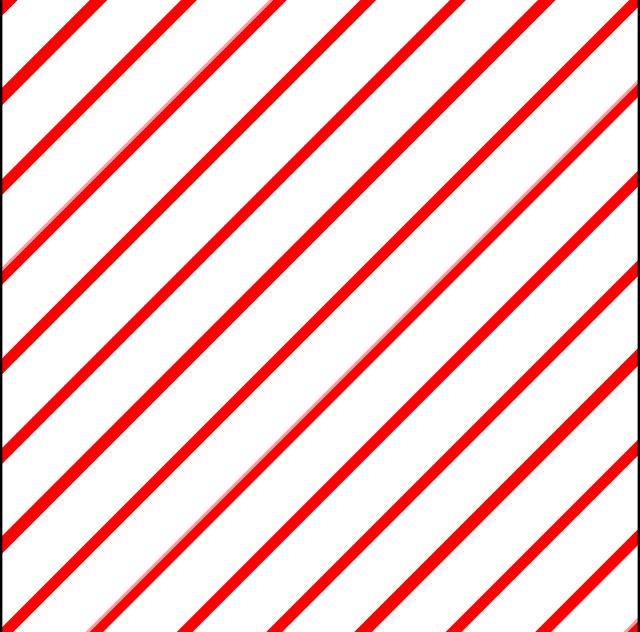
Reproduce this pattern procedurally as a Shadertoy shader.

```glsl
// Thin red diagonal stripes on white, some wider or pale-edged, with black side borders.
#define PERIOD 0.14008      // stripe spacing along x, in canvas widths
#define FIRST_END 0.0277    // lower right edge of the first stripe
#define STRIPE_WIDTH 0.0249
#define WIDE_EXTRA 0.0026   // added to the wide stripes
#define FRINGE_WIDTH 0.0066 // pale band on the upper left edge
#define FRINGE_INSET 0.0042 // solid width lost where there is a fringe
#define BEAT 5.4            // stripes per cycle of the width variation
#define BORDER 0.0037
#define RED vec3(1.0, 0.0, 0.0)
#define PINK vec3(1.0, 0.61, 0.61)

// Coverage of the interval from lo to hi, smoothed over one pixel footprint
float band(float x, float lo, float hi, float soft) {
    return clamp((x - lo) / soft + 0.5, 0.0, 1.0)
         * clamp((hi - x) / soft + 0.5, 0.0, 1.0);
}

void mainImage(out vec4 fragColor, in vec2 fragCoord) {
    float pixel = 1.0 / iResolution.x;
    vec2 p = fragCoord * pixel;
    float height = iResolution.y * pixel;

    // Distance along x from the upper left corner, constant on each diagonal
    float diagonal = p.x + height - p.y;
    float soft = 1.414 * pixel;

    // Nearest stripe, and its place in the slow cycle of widths
    float index = floor((diagonal - FIRST_END + 0.5 * STRIPE_WIDTH) / PERIOD + 0.5);
    float phase = fract((index - 3.0) / BEAT);
    float isWide = step(0.47, phase) * step(phase, 0.65);
    float isFringed = step(0.41, abs(phase - 0.5));

    // Solid stripe with its optional fringe
    float end = FIRST_END + index * PERIOD;
    float start = end - STRIPE_WIDTH - isWide * WIDE_EXTRA + isFringed * FRINGE_INSET;
    float fringe = isFringed * band(diagonal, start - FRINGE_WIDTH, end, soft);
    vec3 color = mix(vec3(1.0), PINK, fringe);
    color = mix(color, RED, band(diagonal, start, end, soft));

    // Side borders
    color *= band(p.x, BORDER, 1.0 - BORDER, pixel);
    fragColor = vec4(color, 1.0);
}
```
